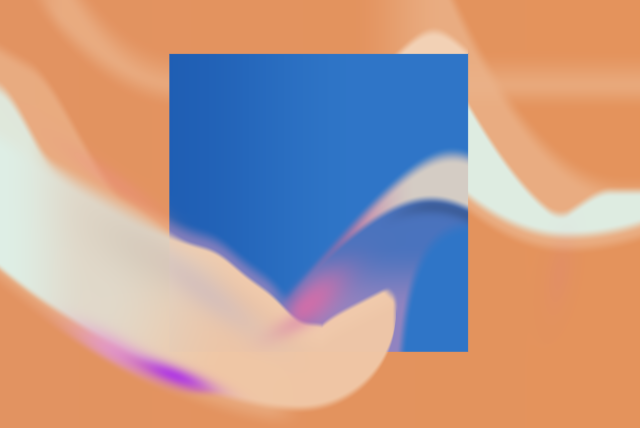
Give the GLSL for this background, as a Shadertoy shader.

```glsl
// Soft silk ribbons sweep across an orange ground and through a crisp blue square.
// Each ribbon is the area between two height curves, feathered by smoothstep;
// separate layers inside and outside the square are joined by its mask.

#define ORANGE vec3(0.89, 0.575, 0.37)
#define HAZE vec3(0.92, 0.70, 0.54)
#define ICE vec3(0.87, 0.935, 0.90)
#define PEACH vec3(0.94, 0.78, 0.65)
#define PEARL vec3(0.88, 0.855, 0.80)
#define BLUE vec3(0.17, 0.43, 0.75)
#define MAUVE vec3(0.60, 0.52, 0.75)
#define MAGENTA vec3(0.82, 0.43, 0.66)
#define VIOLET vec3(0.69, 0.22, 0.89)
#define SQUARE_CENTER vec2(0.747, 0.526)
#define SQUARE_HALF vec2(0.349, 0.348)

// Feathered coverage of a signed height
float cover(float d, float w) { return smoothstep(-w, w, d); }

// Rounded crest with straight flanks
float arch(float x, float peak, float top, float bend, float slope) {
    float dx = x - peak;
    return top - slope * (sqrt(dx * dx + bend * bend) - bend);
}

// Gaussian spot, stretched along a direction
float spot(vec2 p, vec2 center, float angle, vec2 size) {
    vec2 axis = vec2(cos(angle), sin(angle));
    vec2 d = p - center;
    vec2 q = vec2(dot(d, axis), dot(d, vec2(-axis.y, axis.x))) / size;
    return exp(-dot(q, q));
}

// Upper edge of the front ribbon: descent, dip, then rise to its tip
float frontTop(float x) {
    float swell = 0.02 * exp(-pow((x - 0.51) / 0.06, 2.0));
    float dip = 0.028 * exp(-pow((x - 0.70) / 0.05, 2.0));
    return 0.678 - 0.57 * x + swell - dip + 1.08 * max(x - 0.755, 0.0);
}

// Lower edge of the front ribbon: long slope, then an elliptic bowl
float frontBottom(float x) {
    float fall = pow(clamp(1.0 - x / 0.703, 0.0, 1.0), 1.7);
    float bowl = clamp((x - 0.703) / 0.225, 0.0, 1.0);
    return 0.045 + 0.334 * fall + 0.23 * (1.0 - sqrt(1.0 - bowl * bowl));
}

// Orange ground, wisps and the icy right-hand ribbon
vec3 outside(vec2 p) {
    float x = p.x, y = p.y;
    vec3 col = ORANGE + 0.015 * (x - 0.75) * vec3(0.3, 0.0, -1.0);

    // Wisp at the upper left
    float wispTop = 0.835 + 0.55 * pow(max(0.42 - x, 0.0) / 0.42, 2.0);
    float wispLow = 0.775 + 0.32 * pow(max(0.44 - x, 0.0) / 0.42, 2.0);
    float wisp = cover(wispTop - y, 0.05) * cover(y - wispLow, 0.035);
    col = mix(col, HAZE, 0.75 * wisp * smoothstep(0.05, 0.15, x));

    // Warm veil around the right ribbon
    float veilTop = 0.56 + 0.44 * pow(max(1.46 - x, 0.0) / 0.4, 2.0);
    float bend = x - 1.33;
    float iceLow = 0.449 + (x < 1.33 ? 1.7 : 0.95) * bend * bend;
    float veil = cover(veilTop - y, 0.035) * cover(y - iceLow + 0.03, 0.016);
    col = mix(col, HAZE, 0.8 * veil * smoothstep(0.82, 1.04, x));

    // Icy ribbon and the warm crest above the square
    float iceTop = 0.485 + 0.27 * pow(clamp((1.33 - x) / 0.234, 0.0, 1.2), 1.5)
                 + 0.068 * smoothstep(1.28, 1.43, x);
    float ice = cover(iceTop - y, 0.014) * cover(y - iceLow, 0.016);
    col = mix(col, ICE, 0.96 * ice * step(1.05, x));
    float crest = cover(arch(x, 1.016, 0.926, 0.05, 1.1) - y, 0.014);
    col = mix(col, vec3(0.95, 0.82, 0.71), crest * step(0.8, y) * step(x, 1.096));
    return mix(col, MAGENTA, 0.1 * spot(p, vec2(1.31, 0.36), 1.4, vec2(0.09, 0.03)));
}

// Blue field with the translucent arch
vec3 inside(vec2 p) {
    float x = p.x, y = p.y;
    vec3 field = mix(BLUE * vec3(0.72, 0.86, 0.94), BLUE * vec3(1.08, 1.07, 1.04),
                     smoothstep(0.38, 0.85, x));
    float archTop = arch(x, 1.06, 0.637, 0.12, 1.16);
    float archLow = arch(x, 1.01, 0.535, 0.20, 1.2);

    // Muted veil beneath the arch, open around a clear pocket
    vec2 pocket = abs(vec2(x - 0.1 * (y - 0.18) - 1.11, y - 0.17) / vec2(0.17, 0.305));
    float veil = cover(pow(pocket.x, 3.0) + pow(pocket.y, 3.0) - 1.0, 0.22);
    vec3 veilColor = mix(vec3(0.30, 0.45, 0.74), MAUVE, smoothstep(0.43, 0.27, y));
    float under = cover(archTop - y, 0.015) * smoothstep(0.65, 0.76, x);
    vec3 col = mix(field, veilColor, 0.92 * under * veil);
    col *= 1.0 - 0.18 * exp(-pow((y - archLow + 0.018) / 0.018, 2.0)) * smoothstep(0.88, 1.02, x);

    // Pale arch fading to rose along its left flank
    float band = cover(archTop - y, 0.022) * cover(y - archLow, 0.012);
    vec3 bandColor = mix(MAGENTA * 0.92, vec3(0.86, 0.82, 0.77), smoothstep(0.75, 0.98, x));
    col = mix(col, bandColor, 0.95 * band * smoothstep(0.68, 0.88, x));
    float rose = spot(p, vec2(0.72, 0.285), 0.75, vec2(0.11, 0.045));
    return mix(col, MAGENTA, 0.95 * rose * cover(archTop - y + 0.01, 0.025));
}

void mainImage(out vec4 fragColor, in vec2 fragCoord) {
    vec2 p = fragCoord / iResolution.y;
    p.x += 0.75 - 0.5 * iResolution.x / iResolution.y;
    float x = p.x, y = p.y;
    vec2 box = SQUARE_HALF - abs(p - SQUARE_CENTER);
    float square = cover(min(box.x, box.y), 0.75 / iResolution.y);
    vec3 col = mix(outside(p), inside(p), square);

    // Halo and icy fold over the front ribbon
    float top = frontTop(x), low = frontBottom(x);
    float haloTop = top + 0.028 + 0.18 * (1.0 - smoothstep(0.07, 0.29, x));
    float halo = cover(haloTop - y, 0.022) * cover(y - low + 0.025, 0.03);
    halo *= 1.0 - smoothstep(0.62, 0.72, x);
    col = mix(col, mix(HAZE, MAUVE, square), 0.75 * halo);
    float fold = cover(top + 0.117 * (1.0 - smoothstep(0.0, 0.14, x)) - y, 0.022);
    col = mix(col, ICE, 0.9 * fold * cover(y - low, 0.02) * smoothstep(0.19, 0.06, x));
    col = mix(col, vec3(0.93, 0.57, 0.52), 0.4 * spot(p, vec2(0.27, 0.575), -0.62, vec2(0.14, 0.022)));

    // Front ribbon
    float feather = mix(0.032, 0.008, smoothstep(0.3, 0.45, x));
    float body = cover(top - y, feather) * cover(y - low, 0.012) * cover(0.926 - x, 0.008);
    body *= cover(1.228 - x - y, 0.018);
    float warm = smoothstep(0.25, 0.62, x + 0.4 * (0.35 - y));
    vec3 silk = mix(mix(ICE, PEARL, smoothstep(0.0, 0.22, x)), PEACH, warm);
    silk = mix(silk, vec3(0.96, 0.81, 0.68), 0.7 * square * smoothstep(0.07, 0.0, top - y));
    silk = mix(silk, vec3(0.83, 0.75, 0.74), 0.75 * spot(p, vec2(0.48, 0.32), -0.65, vec2(0.17, 0.04)));
    silk = mix(silk, vec3(0.82, 0.78, 0.72), 0.55 * (1.0 - square) * spot(p, vec2(0.33, 0.41), -0.6, vec2(0.15, 0.07)));
    silk = mix(silk, MAGENTA, 0.45 * spot(p, vec2(0.71, 0.255), 0.5, vec2(0.08, 0.025)));
    col = mix(col, silk, 0.97 * body);

    // Violet glint under the lower edge
    float rim = cover(y - low + 0.045 * smoothstep(0.54, 0.38, x), 0.014);
    col = mix(col, vec3(0.89, 0.60, 0.81), 0.85 * rim * spot(p, vec2(0.27, 0.18), -0.5, vec2(0.11, 0.032)));
    col = mix(col, VIOLET, 0.95 * rim * spot(p, vec2(0.41, 0.122), -0.36, vec2(0.095, 0.022)));
    fragColor = vec4(col, 1.0);
}
```
